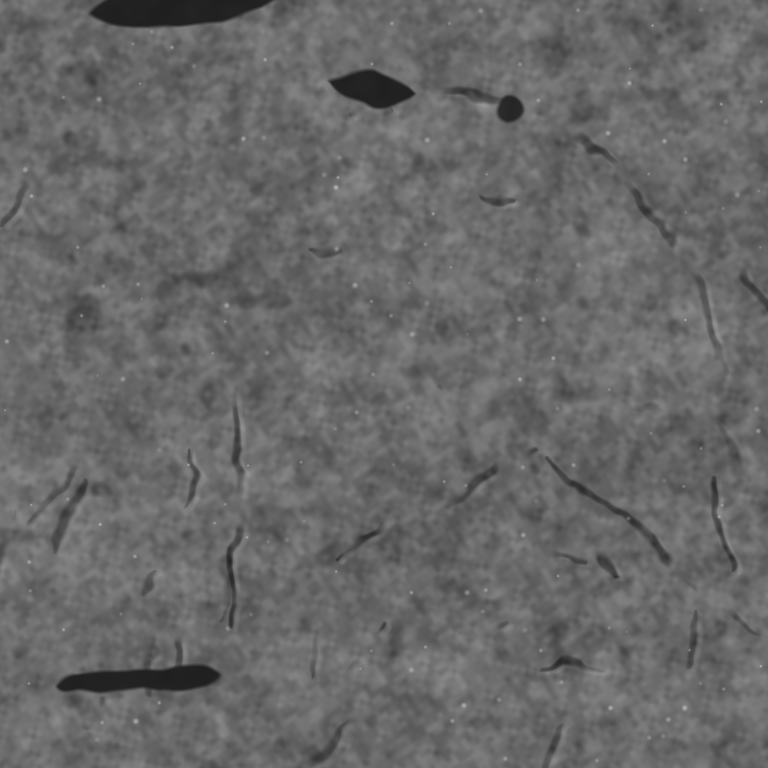
This texture is drawn by a three.js fragment shader. Its source:

```glsl
#define BASE_GREY 0.418
#define VOID_GREY 0.13
#define GRAIN_CONTRAST 1.1
#define CRACK_CELLS 9.0
#define CRACK_DEPTH 0.2
#define RIM_LIGHT 0.075
#define SPECK_CELLS 42.0
#define EDGE_SOFTNESS 0.0035

varying vec2 vUv;

float hash(vec2 p) {
  vec3 q = fract(vec3(p.xyx) * 0.1031);
  q += dot(q, q.yzx + 33.33);
  return fract((q.x + q.y) * q.z);
}

float noise(vec2 p) {
  vec2 cell = floor(p), f = fract(p);
  f = f * f * (3.0 - 2.0 * f);
  float low = mix(hash(cell), hash(cell + vec2(1.0, 0.0)), f.x);
  float high = mix(hash(cell + vec2(0.0, 1.0)), hash(cell + 1.0), f.x);
  return mix(low, high, f.y);
}

vec2 warp(vec2 p, float frequency) {
  return vec2(noise(p * frequency + 31.0), noise(p * frequency + 87.0)) - 0.5;
}

// Signed octaves of rotated noise, from broad mottling to fine grain
float grain(vec2 p) {
  mat2 turn = mat2(0.8, 0.6, -0.6, 0.8);
  vec2 q = p * 9.0 + 40.0;
  float sum = 0.0, amplitude = 0.03;
  for (int i = 0; i < 5; i++) {
    sum += amplitude * (noise(q) - 0.5);
    q = turn * q * 1.95 + 17.0;
    amplitude = min(amplitude * 1.45, 0.085);
  }
  return sum;
}

// Tapered stroke between two points, 1 on its axis
float stroke(vec2 p, vec2 a, vec2 b, float width) {
  vec2 ab = b - a;
  float t = clamp(dot(p - a, ab) / dot(ab, ab), 0.0, 1.0);
  float taper = width * (0.35 + 2.6 * t * (1.0 - t));
  return 1.0 - smoothstep(taper * 0.3, taper + 0.003, length(p - a - ab * t));
}

// Upright cracks at lower left, turning into arcs towards the right and top
float crackAngle(vec2 p) {
  vec2 radial = p - vec2(0.4, 0.0);
  float tangent = atan(radial.y, radial.x) - 1.5708;
  float arcs = smoothstep(0.35, 0.75, p.x + 0.9 * (p.y - 0.3));
  return mix(1.3, tangent, arcs);
}

float scatteredCracks(vec2 p) {
  vec2 home = floor(p * CRACK_CELLS);
  float depth = 0.0;
  for (int j = -1; j <= 1; j++) {
    for (int i = -1; i <= 1; i++) {
      vec2 id = home + vec2(float(i), float(j));
      vec2 seed = id + 50.0;
      vec2 centre = (id + vec2(hash(seed), hash(seed + 9.3))) / CRACK_CELLS;
      float chance = mix(0.75, 0.17, smoothstep(0.3, 0.65, centre.y + 0.25 * centre.x));
      float present = step(hash(seed + 23.7), chance);
      float angle = crackAngle(centre) + 0.9 * (hash(seed + 41.1) - 0.5);
      vec2 reach = vec2(cos(angle), sin(angle)) * mix(0.015, 0.065, hash(seed + 5.9));
      float width = mix(0.003, 0.008, hash(seed + 67.3));
      float strength = mix(0.4, 1.0, hash(seed + 73.9));
      depth = max(depth, present * strength * stroke(p, centre - reach, centre + reach, width));
    }
  }
  return depth;
}

// All grooves: scattered cracks, long fissures and one broken arc
float grooves(vec2 p) {
  vec2 q = p + 0.022 * warp(p, 19.0) + 0.008 * warp(p, 60.0);
  float depth = scatteredCracks(q);
  depth = max(depth, 0.8 * stroke(q, vec2(0.71, 0.41), vec2(0.99, 0.17), 0.006));
  depth = max(depth, 0.7 * stroke(q, vec2(0.51, 0.29), vec2(0.69, 0.42), 0.007));
  depth = max(depth, 0.9 * stroke(q, vec2(0.31, 0.51), vec2(0.30, 0.18), 0.005));
  vec2 radial = q - vec2(0.5, 0.45);
  float arc = 1.0 - smoothstep(0.002, 0.009, abs(length(radial) - 0.447));
  arc *= smoothstep(0.05, 0.1, radial.x) * smoothstep(0.0, 0.08, radial.y);
  depth = max(depth, 0.75 * arc);
  return depth * smoothstep(0.28, 0.65, noise(p * 27.0 + 12.0));
}

// Coverage of a slanted superellipse hole
float hole(vec2 p, vec2 centre, vec2 extent, vec2 power, float slant) {
  vec2 q = p - centre;
  q.y -= slant * q.x;
  q = abs(q / extent) + 0.001;
  float field = pow(q.x, power.x) + pow(q.y, power.y) - 1.0;
  float slope = length(power * pow(q, power - 1.0) / extent);
  return 1.0 - smoothstep(-EDGE_SOFTNESS, EDGE_SOFTNESS, field / slope);
}

float holes(vec2 p) {
  vec2 q = p + 0.008 * warp(p, 38.0);
  float cover = hole(q, vec2(0.237, 0.995), vec2(0.12, 0.028), vec2(3.0, 1.3), 0.1);
  cover = max(cover, hole(q, vec2(0.485, 0.885), vec2(0.056, 0.025), vec2(1.4, 1.2), -0.12));
  cover = max(cover, hole(q, vec2(0.18, 0.115), vec2(0.108, 0.014), vec2(5.0, 1.6), 0.05));
  return max(cover, 0.9 * hole(q, vec2(0.664, 0.857), vec2(0.017), vec2(2.0), 0.0));
}

// Sparse bright mineral specks
float specks(vec2 p) {
  vec2 id = floor(p * SPECK_CELLS);
  vec2 centre = 0.25 + 0.5 * vec2(hash(id + 3.1), hash(id + 14.7));
  float radius = mix(0.1, 0.24, hash(id + 29.3));
  float glow = 1.0 - smoothstep(0.0, radius, length(fract(p * SPECK_CELLS) - centre));
  return glow * step(0.92, hash(id + 55.5)) * mix(0.08, 0.25, hash(id + 8.8));
}

void main() {
  float grey = BASE_GREY + GRAIN_CONTRAST * grain(vUv);
  grey -= 0.08 * smoothstep(0.68, 0.98, noise(vUv * 33.0 + 5.0));
  grey += specks(vUv);

  // Grooves darken, their lower right flanks catch light
  float depth = grooves(vUv);
  float flank = max(grooves(vUv - vec2(0.007, -0.004)) - depth, 0.0);
  grey += RIM_LIGHT * flank - CRACK_DEPTH * depth;

  float voidGrey = VOID_GREY + 0.02 * (noise(vUv * 60.0) - 0.5);
  grey = mix(grey, voidGrey, holes(vUv));
  gl_FragColor = vec4(vec3(grey), 1.0);
}
```
